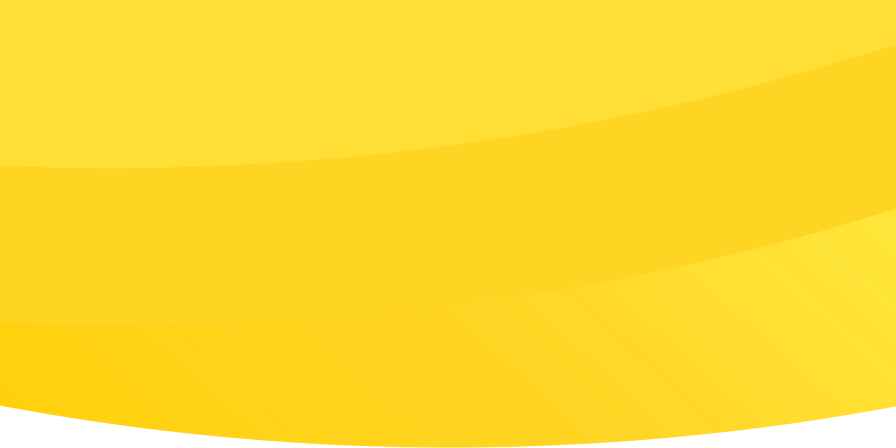
This background is drawn by a Shadertoy shader. Its source:

```glsl
// Three yellow bands stacked above a white base, each ending in a wide circular arc.
// Discs are layered from back to front; the lowest band carries a diagonal
// gradient crossed by faint, evenly pitched streaks.

// Canvas units: x runs from 0 to 2, y from 0 to 1.
// Each arc: lowest point (x, y) and radius.
const vec3 BASE_ARC = vec3(1.005, 0.001, 5.435);
const vec3 MIDDLE_ARC = vec3(0.312, 0.2735, 5.60);
const vec3 TOP_ARC = vec3(0.247, 0.625, 5.70);

const vec3 WHITE = vec3(1.0);
const vec3 TOP_YELLOW = vec3(1.0, 0.871, 0.212);
const vec3 MIDDLE_YELLOW = vec3(1.0, 0.836, 0.143);
const vec3 DEEP_YELLOW = vec3(1.0, 0.818, 0.058);
const vec3 WARM_YELLOW = vec3(1.0, 0.840, 0.150);
const vec3 BRIGHT_YELLOW = vec3(1.0, 0.898, 0.220);

const float DIAGONAL_SLOPE = 1.11;
const vec3 GRADIENT_STOPS = vec3(0.3, 1.45, 2.5);
const float STREAK_START = 0.64;
const float STREAK_PITCH = 0.17;
const float STREAK_WIDTH = 0.022;
const vec3 STREAK_TINT = vec3(0.0, 0.007, 0.020);

// Coverage of the disc whose lowest point and radius are given.
float discMask(vec2 p, vec3 arc, float pixel) {
    vec2 center = arc.xy + vec2(0.0, arc.z);
    float dist = length(p - center) - arc.z;
    return 1.0 - smoothstep(-0.7 * pixel, 0.7 * pixel, dist);
}

// Soft lines at a fixed pitch, drifting between light and dark.
float streaks(float s) {
    float cell = (s - STREAK_START) / STREAK_PITCH;
    float index = floor(cell + 0.5);
    float offset = (cell - index) * STREAK_PITCH / STREAK_WIDTH;
    return cos(0.7 * index - 0.2) * exp(-offset * offset);
}

// Diagonal gradient with streaks along its lines of equal colour.
vec3 baseColor(vec2 p) {
    float s = p.x + p.y * DIAGONAL_SLOPE;
    float warm = clamp((s - GRADIENT_STOPS.x) / (GRADIENT_STOPS.y - GRADIENT_STOPS.x), 0.0, 1.0);
    float bright = clamp((s - GRADIENT_STOPS.y) / (GRADIENT_STOPS.z - GRADIENT_STOPS.y), 0.0, 1.0);
    vec3 color = mix(DEEP_YELLOW, WARM_YELLOW, warm);
    color = mix(color, BRIGHT_YELLOW, bright);
    return color + STREAK_TINT * streaks(s);
}

void mainImage(out vec4 fragColor, in vec2 fragCoord) {
    vec2 p = fragCoord / iResolution.xy * vec2(2.0, 1.0);
    float pixel = 1.0 / iResolution.y;

    // Layers from back to front
    vec3 color = mix(WHITE, baseColor(p), discMask(p, BASE_ARC, pixel));
    color = mix(color, MIDDLE_YELLOW, discMask(p, MIDDLE_ARC, pixel));
    color = mix(color, TOP_YELLOW, discMask(p, TOP_ARC, pixel));

    fragColor = vec4(color, 1.0);
}
```
